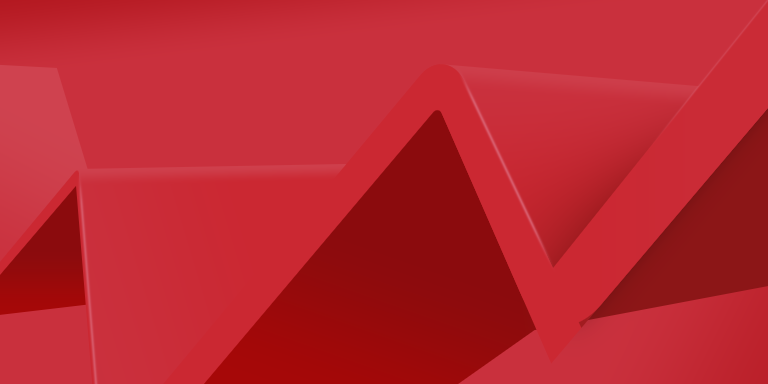
Give the GLSL for this background, as a Shadertoy shader.

```glsl
// A folded red ribbon zigzags over a crimson backdrop, with dark undersides.
// Each face is an intersection of half-planes, with rounded outer bends,
// painted back to front and shaded with soft gradients and edge glints.

#define CRIMSON vec3(0.79, 0.19, 0.24)
#define DEEP_RED vec3(0.70, 0.09, 0.12)
#define RIBBON vec3(0.795, 0.155, 0.195)
#define PALE vec3(0.81, 0.26, 0.31)
#define MAROON vec3(0.545, 0.045, 0.052)
#define EMBER vec3(0.65, 0.03, 0.03)
#define DUSK vec3(0.55, 0.085, 0.09)
#define GLINT vec3(0.86, 0.42, 0.49)
#define PEAK_ROUND 0.10
#define VALLEY_ROUND 0.18

// Signed distance to the line a-b: positive on the left of its direction.
float side(vec2 p, vec2 a, vec2 b) {
    vec2 d = normalize(b - a), q = p - a;
    return d.x * q.y - d.y * q.x;
}

// Intersection of two regions with a rounded corner.
float roundMax(float a, float b, float r) {
    return min(-r, max(a, b)) + length(max(vec2(a, b) + r, 0.0));
}

// Smooth coverage of a region whose inside is negative.
float fill(float d) {
    return clamp(0.5 - d * iResolution.y, 0.0, 1.0);
}

// Thin bright line that fades at both ends between heights low and high.
float glint(float d, float y, float low, float high, float width) {
    float ends = smoothstep(low, low + 0.15, y) * (1.0 - smoothstep(high - 0.1, high, y));
    return exp(-d * d / (width * width)) * ends;
}

vec3 backdrop(vec2 p) {
    return mix(CRIMSON, DEEP_RED, smoothstep(0.78, 1.04, p.y - 0.12 * p.x));
}

// Small fold on the left and the wide panel beside it.
vec3 paintSmallFold(vec3 col, vec2 p) {
    float paleTop = side(p, vec2(0.0, 0.831), vec2(0.148, 0.823));
    float paleEdge = side(p, vec2(0.148, 0.823), vec2(0.229, 0.557));
    vec3 pale = mix(CRIMSON, PALE, smoothstep(0.25, 0.75, p.y + 0.5 * p.x));
    col = mix(col, pale, fill(max(paleTop, paleEdge)));

    float outer = side(p, vec2(0.0, 0.318), vec2(0.201, 0.56));
    float inner = side(p, vec2(0.0, 0.284), vec2(0.198, 0.516));
    float innerLeg = side(p, vec2(0.198, 0.516), vec2(0.24, 0.0));
    float outerLeg = side(p, vec2(0.205, 0.56), vec2(0.25, 0.0));
    float ground = side(p, vec2(0.0, 0.18), vec2(0.221, 0.206));
    col = mix(col, RIBBON, fill(roundMax(outer, outerLeg, 0.012)));
    vec3 hollow = mix(EMBER, MAROON, smoothstep(0.18, 0.36, p.y));
    hollow = mix(hollow, CRIMSON, fill(ground));
    col = mix(col, hollow, fill(max(inner, innerLeg)));

    float top = side(p, vec2(0.205, 0.56), vec2(0.904, 0.573));
    vec3 panel = mix(CRIMSON, RIBBON, smoothstep(0.2, 0.85, p.x + 0.3 * p.y));
    panel = mix(panel, PALE, 0.9 * smoothstep(-0.045, 0.0, top));
    col = mix(col, panel, fill(max(top, -outerLeg)));
    return mix(col, GLINT, 0.65 * glint(outerLeg, p.y, -0.2, 0.56, 0.004));
}

// Dark undersides and the floor below them.
vec3 underside(vec2 p) {
    float floorLeft = side(p, vec2(1.193, 0.0), vec2(1.422, 0.1615));
    float floorRight = side(p, vec2(1.47, 0.155), vec2(2.0, 0.255));
    vec3 dark = mix(EMBER, MAROON, smoothstep(0.0, 0.5, p.y + 0.35 * (p.x - 0.65)));
    dark = mix(dark, DUSK, smoothstep(1.35, 1.5, p.x));
    vec3 ground = mix(CRIMSON, DEEP_RED, 0.7 * smoothstep(1.5, 2.1, p.x - 0.5 * p.y));
    return mix(dark, ground, fill(max(floorLeft, floorRight)));
}

// Large zigzag: peak, valley, and the panel seen through the valley.
vec3 paintRibbon(vec3 col, vec2 p) {
    float outerLeft = side(p, vec2(0.425, 0.0), vec2(1.0885, 0.797));
    float outerRight = side(p, vec2(1.2135, 0.7786), vec2(1.44, 0.302));
    float innerLeft = side(p, vec2(0.531, 0.0), vec2(1.142, 0.724));
    float innerRight = side(p, vec2(1.142, 0.724), vec2(1.354, 0.2396));
    float upper = side(p, vec2(1.44, 0.302), vec2(2.0, 1.0));
    float lower = side(p, vec2(1.536, 0.172), vec2(2.0, 0.719));

    float top = side(p, vec2(1.146, 0.833), vec2(1.815, 0.776));
    vec3 panel = mix(RIBBON, CRIMSON, smoothstep(0.45, 0.8, p.y));
    float shade = exp(-max(upper, 0.0) * 9.0) * (1.0 - smoothstep(0.4, 0.85, p.y));
    panel = mix(panel, DUSK, 0.65 * shade);
    panel = mix(panel, PALE, 0.75 * smoothstep(-0.06, 0.0, top));
    col = mix(col, panel, fill(max(top, 1.146 - p.x)));

    float peak = roundMax(outerLeft, outerRight, PEAK_ROUND);
    float hollow = roundMax(innerLeft, innerRight, 0.02);
    col = mix(col, RIBBON, fill(peak));
    col = mix(col, underside(p), fill(min(hollow, max(lower, 1.36 - p.x))));

    float valley = roundMax(-innerRight, -lower, VALLEY_ROUND);
    float band = max(valley, -max(-outerRight, -upper));
    band = max(band, min(peak, 1.3 - p.x));
    float shadow = exp(-max(valley, 0.0) * 45.0) * smoothstep(1.38, 1.55, p.x);
    col *= 1.0 - 0.12 * shadow * fill(-band) * fill(lower);
    vec3 leg = mix(RIBBON, CRIMSON, 0.4 * smoothstep(1.45, 1.9, p.x));
    col = mix(col, leg, fill(band));

    col = mix(col, GLINT, 0.75 * glint(outerRight, p.y, 0.28, 0.83, 0.004));
    return mix(col, GLINT, 0.3 * glint(upper, p.y, 0.6, 1.2, 0.0025));
}

void mainImage(out vec4 fragColor, in vec2 fragCoord) {
    vec2 p = fragCoord / iResolution.xy * vec2(2.0, 1.0);
    vec3 col = paintSmallFold(backdrop(p), p);
    fragColor = vec4(paintRibbon(col, p), 1.0);
}
```
